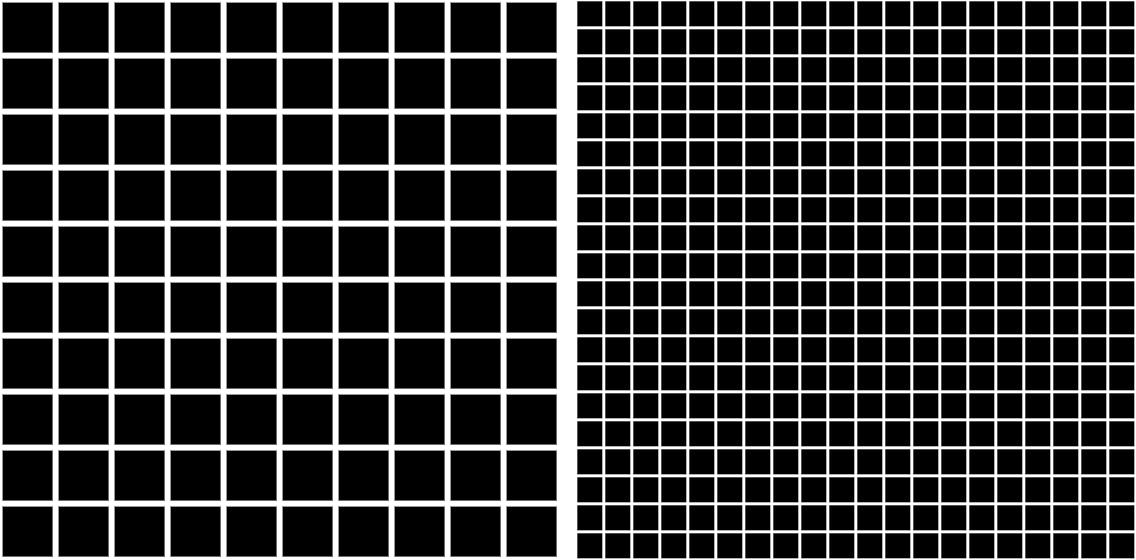
Left, the tile; right, the same tile 2 across and 2 down.
Give the GLSL for this pattern, as a WebGL 1 fragment shader.

```glsl
precision highp float;
// Ten by ten black square tiles separated by even white grid lines.

uniform vec2 u_resolution;

void main() {
    vec2 uv = gl_FragCoord.xy / u_resolution;

    // Cell coordinates, nudged so the lines sit slightly left of and above the cell borders
    vec2 cell = uv * 10.0 + vec2(0.0075, -0.0075);
    vec2 pixel = 10.0 / u_resolution;

    // Distance to the nearest line centre on each axis
    vec2 toLine = 0.5 - abs(fract(cell) - 0.5);

    // Line coverage, smoothed over one pixel
    vec2 line = clamp(0.5 + (0.0538 - toLine) / pixel, 0.0, 1.0);

    gl_FragColor = vec4(vec3(max(line.x, line.y)), 1.0);
}
```
